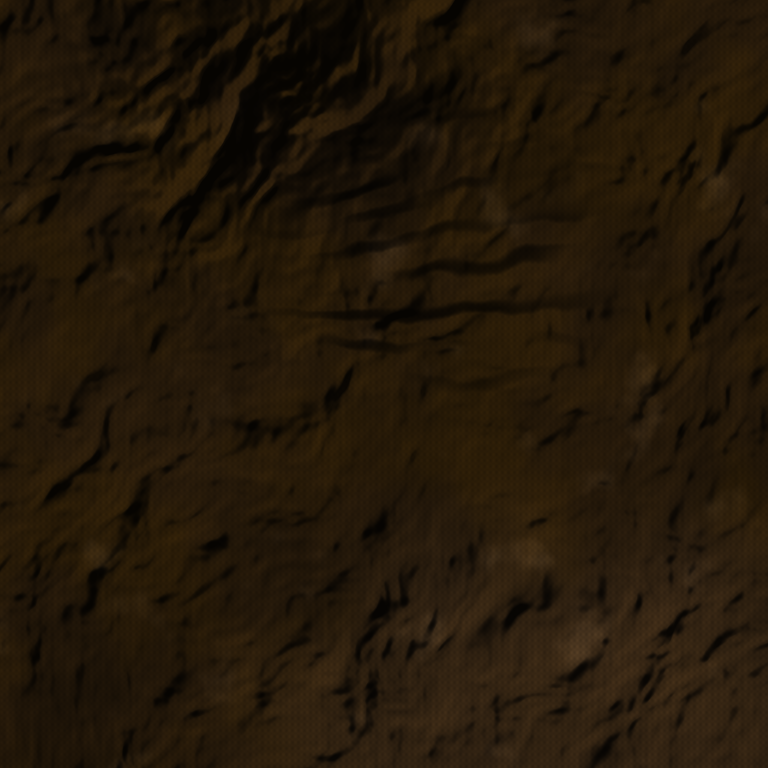
Reproduce this texture procedurally as a WebGL 2 fragment shader.

```glsl
#version 300 es
precision highp float;
// Dim brown rocky ground: slanting creases, faint ripples, pale dust and a fine weave.
uniform vec2 u_resolution;
out vec4 fragColor;

vec2 gradientAt(vec2 cell) {
  vec3 h = fract(cell.xyx * vec3(0.1031, 0.1030, 0.0973));
  h += dot(h, h.yzx + 33.33);
  float angle = 6.28318 * fract((h.x + h.y) * h.z);
  return vec2(cos(angle), sin(angle));
}

float gradientNoise(vec2 p) {
  vec2 i = floor(p), f = p - i;
  vec2 u = f * f * f * (f * (f * 6.0 - 15.0) + 10.0);
  float a = dot(gradientAt(i), f);
  float b = dot(gradientAt(i + vec2(1, 0)), f - vec2(1, 0));
  float c = dot(gradientAt(i + vec2(0, 1)), f - vec2(0, 1));
  float d = dot(gradientAt(i + vec2(1, 1)), f - vec2(1, 1));
  return mix(mix(a, b, u.x), mix(c, d, u.x), u.y);
}

float fbm(vec2 p) {
  float sum = 0.0, gain = 0.6;
  for (int i = 0; i < 4; i++) {
    sum += gain * gradientNoise(p);
    p = mat2(1.6, 1.2, -1.2, 1.6) * p + 17.3;
    gain *= 0.5;
  }
  return sum;
}

// Lumpy terrain, slightly stretched along a steep diagonal
float terrainHeight(vec2 p) {
  p += 0.06 * vec2(gradientNoise(p * 4.0 + 3.7), gradientNoise(p * 4.0 + 41.2));
  p += 0.02 * vec2(gradientNoise(p * 15.0 + 8.1), gradientNoise(p * 15.0 + 63.5));
  vec2 q = vec2(dot(p, vec2(0.54, 0.84)) * 8.0, dot(p, vec2(-0.84, 0.54)) * 12.0);
  float sum = 0.0, gain = 1.0;
  for (int i = 0; i < 4; i++) {
    float n = gradientNoise(q);
    sum += gain * mix(n, sqrt(n * n + 0.008), 0.4);
    q = mat2(1.8, 0.6, -0.6, 1.8) * q + vec2(11.7, 5.3);
    gain *= 0.52;
  }
  return sum;
}

// Soft elliptical patch: 1 at its centre, fading to 0
float patchMask(vec2 p, vec2 centre, vec2 radius) {
  vec2 d = (p - centre) / radius;
  return exp(-dot(d, d));
}

void main() {
  vec2 p = gl_FragCoord.xy / u_resolution;
  float broad = fbm(p * 3.5 + 5.0);
  vec2 drift = p + 0.12 * vec2(broad, fbm(p * 5.0 + 29.0));

  // Regions
  float shadowMass = patchMask(drift, vec2(0.38, 0.9), vec2(0.22, 0.19));
  float rippleArea = patchMask(p, vec2(0.57, 0.67), vec2(0.19, 0.17));
  float dusty = smoothstep(0.25, 0.9, patchMask(drift, vec2(0.78, 0.06), vec2(0.48, 0.27)) * 1.25);
  float rough = 0.55 + 0.5 * patchMask(p, vec2(0.25, 0.88), vec2(0.34, 0.2))
    + 0.2 * patchMask(p, vec2(0.3, 0.2), vec2(0.32, 0.2))
    + 0.7 * fbm(p * 4.0 + 150.0) - 0.25 * rippleArea;
  rough = max(rough, 0.3);

  // Relief lit from the upper left
  float stepSize = 0.009;
  float slope = terrainHeight(p) - terrainHeight(p + stepSize * vec2(-0.69, 0.72));
  float relief = clamp(slope / (stepSize * 9.0), -2.8, 2.0) * rough;

  // Fanning ripples, broken along their length
  float fan = p.y - (p.x - 0.5) * (p.y - 0.55) * 1.2 + 0.04 * fbm(p * 6.0 + 13.0);
  float ripple = smoothstep(0.1, 1.0, sin(fan * 150.0));
  ripple *= smoothstep(0.1, 0.6, rippleArea);
  ripple *= smoothstep(-0.25, 0.3, gradientNoise(p * vec2(7.0, 18.0)));

  // Ground colour
  vec3 ochre = vec3(0.16, 0.105, 0.026);
  vec3 umber = vec3(0.136, 0.09, 0.034);
  vec3 color = mix(umber, ochre, smoothstep(-0.2, 0.25, fbm(p * 5.5 + 71.0)));
  color = mix(color, vec3(0.192, 0.134, 0.073), 0.85 * dusty);
  color *= 0.98 + 0.45 * broad + 0.16 * relief;

  // Small pale smudges of dust
  float smudge = smoothstep(0.14, 0.5, fbm(p * 9.0 + 90.0));
  color += vec3(0.095, 0.077, 0.057) * smudge * (1.0 - 0.7 * shadowMass);

  // Creases and the dark mass
  float crease = smoothstep(0.3, 1.75, -relief);
  color *= (1.0 - 0.78 * crease) * (1.0 - 0.65 * ripple);
  color *= 1.0 - 0.8 * shadowMass * smoothstep(1.1, -0.3, relief);

  // Fine weave
  vec2 thread = sin(p * 6.28318 * 128.0);
  color *= 1.0 + 0.04 * thread.x + 0.06 * thread.x * thread.y;

  fragColor = vec4(max(color, vec3(0.025, 0.015, 0.003)), 1.0);
}
```
